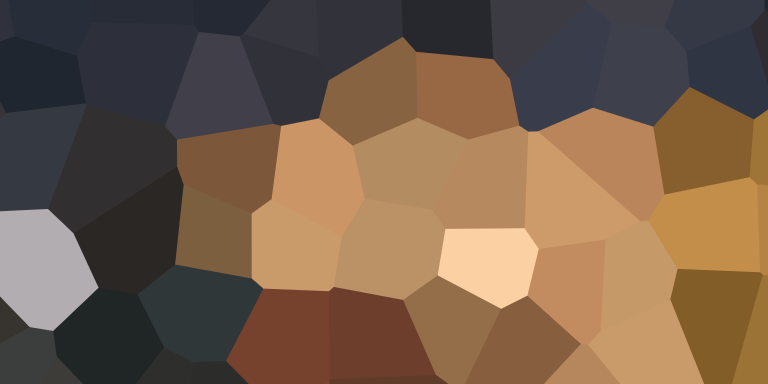
Write a Shadertoy shader that draws this background.

```glsl
// Flat irregular cells: warm tans and browns framed by slate darks.
#define CELLS 4.5                        // cells per canvas height
#define JITTER 0.84                      // 0 = square grid, 1 = fully scattered
#define SHADE_SPREAD 0.26                // brightness variation per cell
#define TINT_SPREAD 0.05                 // hue variation per cell
#define SLATE vec3(0.190, 0.200, 0.240)
#define CHARCOAL vec3(0.190, 0.195, 0.190)
#define TAN vec3(0.745, 0.560, 0.385)
#define BROWN vec3(0.555, 0.400, 0.265)
#define UMBER vec3(0.410, 0.250, 0.175)
#define SILVER vec3(0.710, 0.690, 0.705)
#define PEACH vec3(0.985, 0.815, 0.640)
#define PEACH_CELL vec2(5.0, 1.0)

vec2 hash2(vec2 p) {
    vec2 q = vec2(dot(p, vec2(127.1, 311.7)), dot(p, vec2(269.5, 183.3)));
    return fract(sin(q) * 43758.55);
}

vec2 cellSeed(vec2 id) {
    return id + 0.5 + JITTER * (hash2(id) - 0.5);
}

// Positive inside the warm area, negative in the dark frame
float warmArea(vec2 s) {
    float left = 0.39 + 0.28 * (1.0 - smoothstep(0.15, 0.35, s.y));
    float top = 0.78 - 0.15 * smoothstep(1.7, 1.85, s.x);
    return min(s.x - left, top - s.y);
}

// Below one in the light band and the light column crossing it
float lightArea(vec2 s) {
    float band = length((s - vec2(1.38, 0.45)) / vec2(0.72, 0.22));
    float column = abs(s.x - 1.62) / 0.13;
    return min(band, column);
}

vec3 cellColor(vec2 id) {
    vec2 s = cellSeed(id) / CELLS;
    vec2 h = hash2(id + 37.0) - 0.5;
    float warm = warmArea(s);
    if (id == PEACH_CELL) return PEACH;

    // Dark frame with one pale patch at the left
    if (warm < 0.0) {
        if (s.x < 0.29 && abs(s.y - 0.32) < 0.14) return SILVER * (1.0 + 0.04 * h.x);
        vec3 dark = mix(CHARCOAL, SLATE, smoothstep(0.35, 0.85, s.y));
        dark *= 1.0 + 2.0 * SHADE_SPREAD * h.x;
        return dark + TINT_SPREAD * h.y * vec3(1.0, 0.1, -0.5);
    }

    // Warm tones: pale middle, deep reds at the foot, ochre at the right
    bool deep = s.y < 0.23 && s.x < 1.12;
    bool pale = lightArea(s) < 1.0;
    vec3 col = deep ? UMBER : pale ? TAN : BROWN;
    col *= 1.0 + SHADE_SPREAD * h.x * (pale ? 0.7 : 1.0);
    col += TINT_SPREAD * h.y * vec3(0.3, -1.0, -0.8);
    col.b -= 0.09 * smoothstep(1.7, 1.9, s.x);
    return col;
}

void mainImage(out vec4 fragColor, in vec2 fragCoord) {
    vec2 p = fragCoord / iResolution.y * CELLS;
    vec2 base = floor(p);

    // Two nearest seeds, kept as offsets from this point
    vec2 nearId = base, nextId = base;
    vec2 nearOff = vec2(9.0), nextOff = vec2(9.0);
    for (int y = -2; y <= 2; y++) {
        for (int x = -2; x <= 2; x++) {
            vec2 id = base + vec2(x, y);
            vec2 off = cellSeed(id) - p;
            float d = dot(off, off);
            if (d < dot(nearOff, nearOff)) {
                nextOff = nearOff;
                nextId = nearId;
                nearOff = off;
                nearId = id;
            } else if (d < dot(nextOff, nextOff)) {
                nextOff = off;
                nextId = id;
            }
        }
    }

    // Distance to the shared border gives a one-pixel blend
    float border = dot(0.5 * (nearOff + nextOff), normalize(nextOff - nearOff));
    float pixel = CELLS / iResolution.y;
    float blend = 0.5 - clamp(border / pixel, 0.0, 0.5);
    vec3 col = mix(cellColor(nearId), cellColor(nextId), blend);
    fragColor = vec4(clamp(col, 0.0, 1.0), 1.0);
}
```
